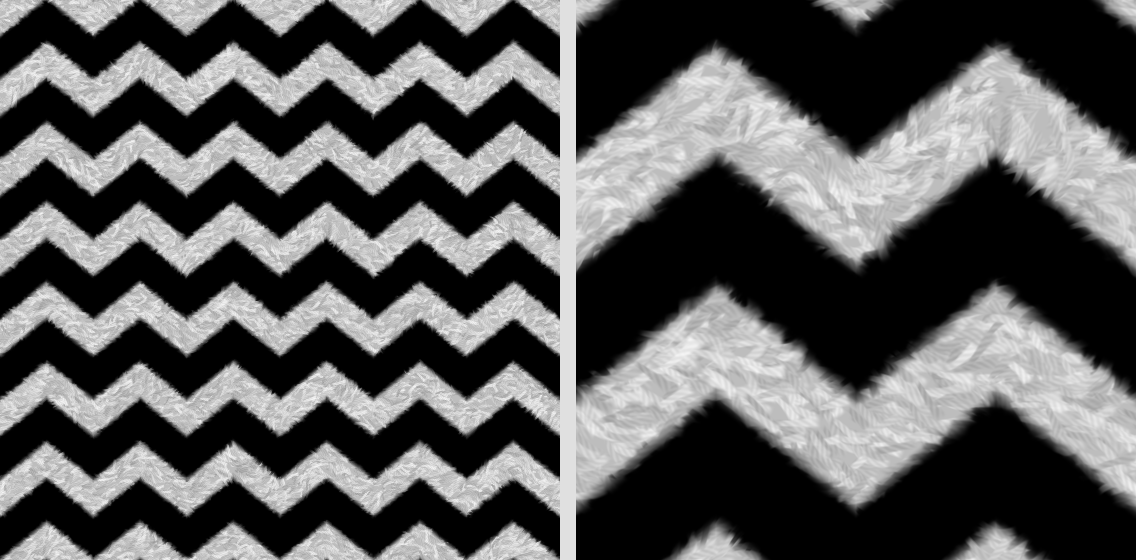
Left, the full canvas; right, a detail of the centre.
A WebGL 1 fragment shader for this pattern:

```glsl
precision highp float;
// Rows of furry pale grey chevrons on black, built from layered short tufts.
uniform vec2 u_resolution;

const float PI = 3.14159265;
const vec2 REPEATS = vec2(6.0, 7.0);  // zigzags across, stripes down
const float AMPLITUDE = 0.0339;       // half the rise of a zigzag
const float HALF_WIDTH = 0.0257;      // half the stripe width, square to its edge
const float LIFT = 0.002;             // small upward shift of every stripe
const float TUFT_CELLS = 48.0;        // tuft cells per canvas side
const int TUFT_LAYERS = 9;

vec3 hash3(vec3 p) {
  p = fract(p * vec3(0.1031, 0.1030, 0.0973));
  p += dot(p, p.yxz + 33.33);
  return fract((p.xxy + p.yxx) * p.zyx);
}

vec2 gradient(vec2 cell, float period) {
  float angle = 2.0 * PI * hash3(vec3(mod(cell, period), period)).x;
  return vec2(cos(angle), sin(angle));
}

// Gradient noise that wraps after a whole number of cells.
float wrappedNoise(vec2 uv, float period) {
  vec2 p = uv * period;
  vec2 i = floor(p);
  vec2 f = p - i;
  vec2 w = f * f * f * (f * (f * 6.0 - 15.0) + 10.0);
  vec2 e = vec2(1.0, 0.0);
  float a = dot(gradient(i, period), f);
  float b = dot(gradient(i + e.xy, period), f - e.xy);
  float c = dot(gradient(i + e.yx, period), f - e.yx);
  float d = dot(gradient(i + e.xx, period), f - e.xx);
  return mix(mix(a, b, w.x), mix(c, d, w.x), w.y);
}

// Signed distance to the nearest chevron stripe, negative inside.
float chevronDistance(vec2 uv) {
  float zigzag = 1.0 - 2.0 * abs(2.0 * fract(uv.x * REPEATS.x) - 1.0);
  float row = (uv.y - LIFT - AMPLITUDE * zigzag) * REPEATS.y;
  float vertical = abs(fract(row + 0.5) - 0.5) / REPEATS.y;
  float slope = 4.0 * AMPLITUDE * REPEATS.x;
  return vertical * inversesqrt(1.0 + slope * slope) - HALF_WIDTH;
}

float softEdge(float dist) {
  return 1.0 - smoothstep(-0.006, 0.005, dist);
}

// Position in a tuft's own frame: x along and y across, both -1 to 1 inside.
vec2 tuftFrame(vec2 offset, float angle, vec2 halfSize) {
  float c = cos(angle);
  float s = sin(angle);
  return vec2(c * offset.x + s * offset.y, c * offset.y - s * offset.x) / halfSize;
}

float tuftMask(vec2 q) {
  float taper = 1.0 - 0.35 * q.x;
  float across = 1.0 - smoothstep(0.4, 1.0, abs(q.y) * taper);
  return across * (1.0 - smoothstep(0.65, 1.0, abs(q.x)));
}

float tuftTone(vec2 q, float random) {
  float hairs = 0.035 * cos(14.0 * q.x + 5.0 * q.y + 6.0 * random);
  return mix(0.64, 0.94, random) + 0.035 * q.x + hairs;
}

// Paint overlapping tufts; each one carries its own share of the stripe edge.
float furShade(vec2 uv, float lean, float size) {
  float dist = chevronDistance(uv);
  float shade = 0.74 * softEdge(dist);
  vec2 p = uv * TUFT_CELLS;
  vec2 home = floor(p);
  for (int layer = 0; layer < TUFT_LAYERS; layer++) {
    for (int y = -1; y <= 1; y++) {
      for (int x = -1; x <= 1; x++) {
        vec2 cell = home + vec2(float(x), float(y));
        vec3 id = vec3(mod(cell, TUFT_CELLS), float(layer) * 7.0 + 3.0);
        vec3 place = hash3(id);
        vec3 look = hash3(id + vec3(61.0, 17.0, 101.0));
        vec2 center = cell + place.xy;
        vec2 halfSize = vec2(mix(0.45, 0.78, look.x), 0.15) * size;
        float angle = lean + (place.z - 0.5) * 1.7;
        vec2 q = tuftFrame(p - center, angle, halfSize);
        float rooted = mix(dist, chevronDistance(center / TUFT_CELLS), 0.35);
        float tone = tuftTone(q, look.y) * softEdge(rooted);
        shade = mix(shade, tone, tuftMask(q) * 0.75);
      }
    }
  }
  return shade;
}

void main() {
  vec2 uv = gl_FragCoord.xy / u_resolution;
  // Combing direction and tuft size drift slowly over the cloth.
  float lean = 0.15 + 2.2 * wrappedNoise(uv, 11.0);
  float size = 1.0 + 0.25 * wrappedNoise(uv, 5.0);
  float shade = furShade(uv, lean, size);
  gl_FragColor = vec4(vec3(clamp(shade, 0.0, 1.0)), 1.0);
}
```
